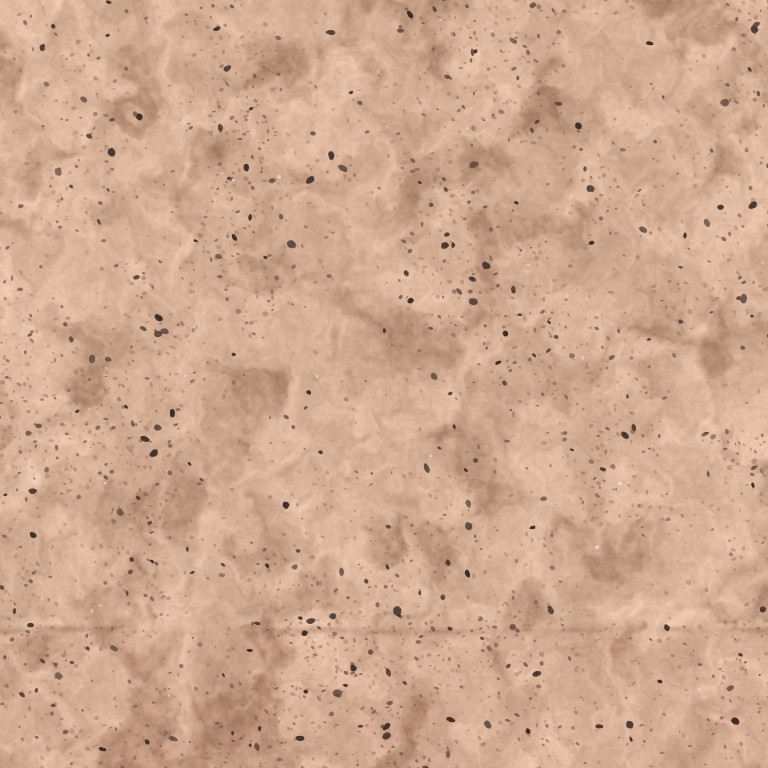
A Shadertoy shader for this texture:

```glsl
vec3 hash3(vec2 p) {
    vec3 q = fract(vec3(p.xyx) * vec3(0.1031, 0.1030, 0.0973));
    q += dot(q, q.yxz + 33.33);
    return fract((q.xxy + q.yzz) * q.zyx);
}

float noise(vec2 p) {
    vec2 i = floor(p), f = fract(p);
    f = f * f * (3.0 - 2.0 * f);
    return mix(mix(hash3(i).x, hash3(i + vec2(1, 0)).x, f.x),
               mix(hash3(i + vec2(0, 1)).x, hash3(i + vec2(1, 1)).x, f.x), f.y);
}

float fbm(vec2 p) {
    float sum = 0.0, weight = 0.5;
    for (int i = 0; i < 4; i++) {
        sum += weight * noise(p);
        p = mat2(1.6, 1.2, -1.2, 1.6) * p + 17.3;
        weight *= 0.5;
    }
    return sum / 0.9375;
}

float seamHeight(float x) {
    return 0.181 + 0.006 * (noise(vec2(x * 14.0, 3.0)) - 0.5);
}

// How thickly the grains gather around a place
float crowding(vec2 uv) {
    float clusters = smoothstep(0.38, 0.7, fbm(uv * vec2(10.0, 8.0) + 40.0));
    float seam = exp(-abs(uv.y - 0.176) * 110.0);
    return 0.25 + 1.6 * clusters + 1.1 * seam + 0.3 * step(uv.y, 0.18);
}

// Scattered oval grains, one candidate per cell
float grains(vec2 uv, float cells, float share, float size, float seed) {
    vec2 p = uv * cells, cell = floor(p);
    float soft = max(0.0011, 0.8 / iResolution.y);
    float cover = 0.0;
    for (int y = -1; y <= 1; y++)
    for (int x = -1; x <= 1; x++) {
        vec2 id = cell + vec2(x, y);
        vec3 place = hash3(id + seed), shape = hash3(id + seed + 131.7);
        if (place.x > share * 3.3) continue;
        if (place.x > share * crowding((id + 0.5) / cells)) continue;
        float angle = -0.5 + 2.4 * (shape.x - 0.5);
        vec2 d = (p - id - place.yz) / cells;
        d = mat2(cos(angle), -sin(angle), sin(angle), cos(angle)) * d;
        d.y *= 1.1 + 0.9 * shape.y;
        float radius = size * mix(0.45, 1.0, shape.z * shape.z);
        float edge = length(d) - radius + 0.0016 * (noise(uv * 260.0 + seed) - 0.5);
        float strength = mix(0.55, 1.0, fract(shape.x * 7.0 + shape.z));
        cover = max(cover, strength * (1.0 - smoothstep(-soft, soft, edge)));
    }
    return cover;
}

void mainImage(out vec4 fragColor, in vec2 fragCoord) {
    vec2 uv = fragCoord / iResolution.y;
    vec2 warp = vec2(fbm(uv * 22.0), fbm(uv * 22.0 + 60.0)) - 0.5;

    // Mottled, flaky ground
    float tone = 0.20 * (fbm(uv * 26.0 + warp * 2.5) - 0.5);
    tone += 0.10 * (fbm(uv * vec2(90.0, 75.0) + warp * 6.0 + 9.0) - 0.5);
    tone += 0.035 * (noise(uv * 230.0) - 0.5);
    tone += 0.05 * (noise(vec2(uv.x * 13.0, uv.y * 1.5)) - 0.5);
    vec3 color = vec3(0.848, 0.700, 0.602) + tone;

    // Brown smudges
    float smudge = smoothstep(0.52, 0.78, fbm(uv * vec2(17.0, 14.0) + warp + 80.0));
    smudge *= 0.4 + 0.9 * fbm(uv * 100.0);
    color -= vec3(0.13, 0.14, 0.135) * smudge;

    // Ragged horizontal seam with a duller band below
    float drop = uv.y - seamHeight(uv.x);
    float below = 1.0 - smoothstep(-0.006, 0.003, drop);
    float line = exp(-pow((drop + 0.002) / 0.0045, 2.0));
    color -= vec3(0.010, 0.018, 0.018) * below;
    color -= 0.11 * line * smoothstep(0.25, 0.7, fbm(vec2(uv.x * 24.0, uv.y * 60.0)));

    // Faint, brown and dark grains, then rare pale glints
    color = mix(color, vec3(0.58, 0.44, 0.36), 0.55 * grains(uv, 120.0, 0.13, 0.0036, 11.0));
    color = mix(color, vec3(0.47, 0.34, 0.27), 0.85 * grains(uv, 90.0, 0.10, 0.0036, 47.0));
    color = mix(color, vec3(0.21, 0.15, 0.13), 0.95 * grains(uv, 60.0, 0.065, 0.0062, 83.0));
    color = mix(color, vec3(0.97, 0.91, 0.85), 0.8 * grains(uv, 70.0, 0.012, 0.0026, 219.0));

    fragColor = vec4(clamp(color, 0.0, 1.0), 1.0);
}
```
